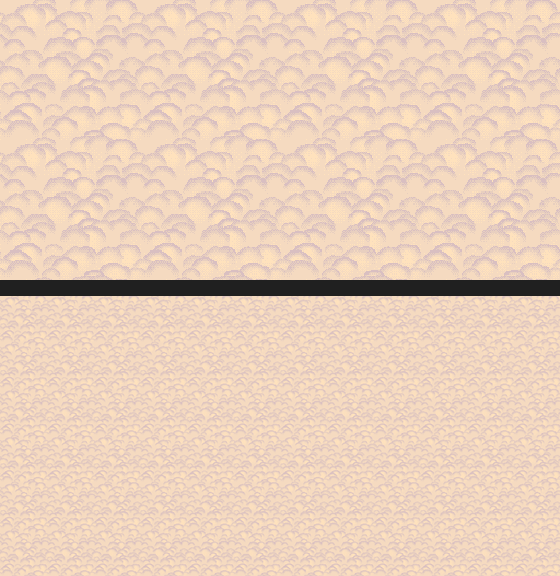
Top, the tile; bottom, the same tile 3 across and 3 down.
A WebGL 2 fragment shader for this pattern:

```glsl
#version 300 es
precision highp float;

uniform vec2 u_resolution;
out vec4 fragColor;

const float TILE = 128.0;           // art pixels per repeat
const vec2 GRID = vec2(7.0, 10.0);  // puffs per repeat

vec2 hash2(vec2 p) {
  vec3 q = fract(p.xyx * vec3(0.1031, 0.1030, 0.0973));
  q += dot(q, q.yzx + 33.33);
  return fract((q.xx + q.yz) * q.zy);
}

// Gradient noise that wraps after a whole number of cells
float cornerSlope(vec2 cell, vec2 offset, float period) {
  float angle = 6.2832 * hash2(mod(cell, period) + period * 3.0).x;
  return dot(vec2(cos(angle), sin(angle)), offset);
}

float wrapNoise(vec2 p, float period) {
  vec2 i = floor(p), f = p - i, e = vec2(1.0, 0.0);
  vec2 w = f * f * f * (f * (f * 6.0 - 15.0) + 10.0);
  float low = mix(cornerSlope(i, f, period),
                  cornerSlope(i + e.xy, f - e.xy, period), w.x);
  float high = mix(cornerSlope(i + e.yx, f - e.yx, period),
                   cornerSlope(i + e.xx, f - e.xx, period), w.x);
  return mix(low, high, w.y);
}

// Ordered dither threshold
float bayer2(vec2 a) {
  a = floor(a);
  return fract(a.x * 0.5 + a.y * a.y * 0.75);
}

float bayer4(vec2 a) {
  return bayer2(a * 0.5) * 0.25 + bayer2(a);
}

// Tone from 0 (sunlit) to 3 (shaded rim); lower puffs overlap higher ones
float cloudTone(vec2 p) {
  vec2 cellSize = TILE / GRID;
  vec2 home = floor(p / cellSize);
  float broad = wrapNoise(p / TILE * 4.0, 4.0);
  float ripple = wrapNoise(p / TILE * 20.0, 20.0);
  float front = 1e5;
  float tone = 1.0 - 0.5 * max(broad, 0.0);

  for (int y = -2; y <= 2; y++) {
    for (int x = -2; x <= 2; x++) {
      vec2 cell = home + vec2(x, y);
      vec2 id = mod(cell, GRID);
      vec2 jitter = hash2(id + 11.0);
      vec2 traits = hash2(id + 47.0);
      if (hash2(id + 83.0).x > 0.87) continue;

      vec2 center = (cell + jitter) * cellSize;
      float radius = mix(8.5, 16.0, traits.x);
      vec2 q = (p - center) / (radius * vec2(1.0, 0.78));
      if (q.y < 0.0) q.y *= 0.6;
      float d = length(q) + 0.14 * ripple;

      if (d < 1.0 && center.y < front) {
        front = center.y;
        float upward = smoothstep(-0.35, 0.55, q.y / max(length(q), 0.01));
        float rim = smoothstep(0.28, 1.0, d) * upward;
        float glow = smoothstep(0.95, 0.25, d)
                   * smoothstep(-0.3, 0.4, broad + 0.5 * (traits.y - 0.5));
        tone = 1.03 - 0.95 * glow + mix(1.4, 2.2, traits.y) * rim;
      }
    }
  }
  return tone;
}

void main() {
  vec2 pixel = floor(gl_FragCoord.xy / u_resolution.y * 256.0);
  vec2 p = mod(pixel, TILE);
  float level = floor(clamp(cloudTone(p + 0.5), 0.0, 3.0) + bayer4(p));

  vec3 sunlit = vec3(1.0, 0.885, 0.74);
  vec3 peach = vec3(0.96, 0.853, 0.752);
  vec3 dusk = vec3(0.91, 0.81, 0.75);
  vec3 lavender = vec3(0.85, 0.75, 0.755);

  vec3 color = mix(sunlit, peach, step(0.5, level));
  color = mix(color, dusk, step(1.5, level));
  color = mix(color, lavender, step(2.5, level));
  fragColor = vec4(color, 1.0);
}
```
